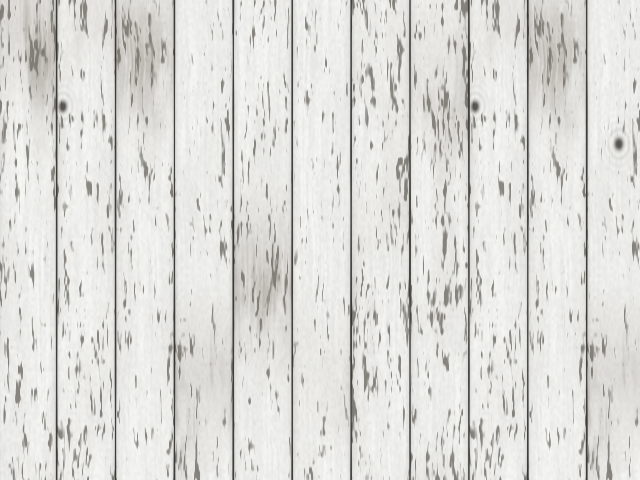
Reproduce this texture procedurally as a Shadertoy shader.

```glsl
const float PLANK_WIDTH = 0.1227;
const float FIRST_SEAM = 0.118;
const float SEAM_HALF_WIDTH = 0.0014;

const vec3 PAINT = vec3(0.94, 0.94, 0.93);
const vec3 BARE_WOOD = vec3(0.69, 0.67, 0.64);
const vec3 FLECK = vec3(0.46, 0.45, 0.42);
const vec3 GAP = vec3(0.20, 0.19, 0.17);

// Per plank: height of the worn band, its strength, fleck density
const vec3 PLANK_WEAR[8] = vec3[8](
    vec3(0.95, 0.15, 0.55), vec3(0.90, 0.65, 0.45),
    vec3(0.20, 0.75, 0.35), vec3(0.42, 0.70, 0.45),
    vec3(0.20, 0.25, 0.20), vec3(0.50, 0.20, 0.70),
    vec3(0.85, 0.35, 0.80), vec3(0.92, 0.80, 0.60));

float hash(vec2 p) {
    vec3 h = fract(vec3(p.xyx) * 0.1031);
    h += dot(h, h.yzx + 33.33);
    return fract((h.x + h.y) * h.z);
}

float noise(vec2 p) {
    vec2 cell = floor(p);
    vec2 f = fract(p);
    f = f * f * (3.0 - 2.0 * f);
    float low = mix(hash(cell), hash(cell + vec2(1, 0)), f.x);
    float high = mix(hash(cell + vec2(0, 1)), hash(cell + vec2(1, 1)), f.x);
    return mix(low, high, f.y);
}

float fbm(vec2 p) {
    float sum = 0.0;
    float gain = 0.53;
    for (int i = 0; i < 4; i++) {
        sum += gain * noise(p);
        p = p * 2.1 + 11.7;
        gain *= 0.5;
    }
    return sum;
}

// Distance from a knot in units of its radius
float knotDistance(vec2 p, vec2 center, float radius) {
    return length((p - center) * vec2(1.0, 0.7)) / radius;
}

// Dark core with rings that fade outward
float knotShade(float d) {
    float core = 1.0 - smoothstep(0.3, 1.0, d);
    float rings = 0.5 + 0.5 * cos(d * 7.0);
    return clamp(core + 0.35 * rings * exp(-d * 0.8), 0.0, 1.0);
}

// Plank surface; p.x runs from the left seam, in canvas heights
vec3 plankColor(vec2 p, float seed, vec3 wear, float knot) {
    vec2 q = p + vec2(seed * 0.53, seed * 0.71);

    // Long fibres bend with the growth rings and around knots
    q.x += 0.016 * (fbm(q * vec2(18.0, 7.0)) - 0.5);
    q.x += 0.008 * exp(-knot * 0.6);
    float rings = sin(q.x * 360.0 + 13.0 * noise(q * vec2(16.0, 5.0)));
    float fibre = 0.6 * noise(q * vec2(170.0, 20.0))
                + 0.4 * noise(q * vec2(310.0, 65.0));
    float streak = noise(q * vec2(230.0, 7.0));

    // Worn areas have ragged edges
    float patchNoise = fbm(q * vec2(20.0, 5.0) + 31.0);
    float patches = smoothstep(0.40, 0.68, patchNoise + 0.12 * (streak - 0.5));
    float offset = (p.y - wear.x + 0.18 * (patchNoise - 0.5)) / 0.13;
    float band = wear.y * exp(-offset * offset);
    float wash = band * (0.45 + 0.55 * patches) + 0.16 * patches * wear.z;

    // Paint thins along the fibres, then breaks into flecks
    float density = wear.z * (0.25 + 0.75 * patches) + 0.35 * band;
    float threshold = 0.71 - 0.23 * density - 0.05 * rings * wear.z;
    float flecks = smoothstep(threshold, threshold + 0.22, fibre);
    vec3 color = mix(PAINT, BARE_WOOD, clamp(wash * (0.5 + 0.7 * streak), 0.0, 1.0));
    color = mix(color, FLECK, 0.85 * flecks);
    color *= 1.0 + 0.05 * (streak - 0.6) + 0.04 * (noise(q * vec2(260.0, 130.0)) - 0.5);
    return mix(color, GAP, 0.8 * knotShade(knot));
}

void mainImage(out vec4 fragColor, in vec2 fragCoord) {
    vec2 p = fragCoord / iResolution.y;
    float pixel = 1.0 / iResolution.y;

    // Planks after the first recur every seven
    float across = (p.x - FIRST_SEAM) / PLANK_WIDTH + 1.0;
    float plank = floor(across);
    float seed = plank < 1.0 ? 7.0 : mod(plank - 1.0, 7.0);
    vec2 local = vec2(fract(across) * PLANK_WIDTH, p.y);

    // One knot recurs with its plank, another sits on the last
    float knot = 20.0;
    if (seed < 0.5) knot = knotDistance(local, vec2(0.013, 0.778), 0.011);
    if (plank == 10.0) knot = knotDistance(local, vec2(0.067, 0.700), 0.012);

    vec3 color = plankColor(local, seed, PLANK_WEAR[int(seed)], knot);

    // Seams with slightly uneven width and soft shaded edges
    float seamDistance = min(local.x, PLANK_WIDTH - local.x);
    float seamId = floor(across + 0.5);
    float halfWidth = SEAM_HALF_WIDTH * (0.75 + 0.5 * noise(vec2(seamId * 7.3, p.y * 9.0)));
    float seam = 1.0 - smoothstep(halfWidth - 0.5 * pixel, halfWidth + 0.7 * pixel, seamDistance);
    color *= 1.0 - 0.16 * exp(-seamDistance / 0.004);
    color = mix(color, GAP, 0.92 * seam);
    fragColor = vec4(color, 1.0);
}
```
